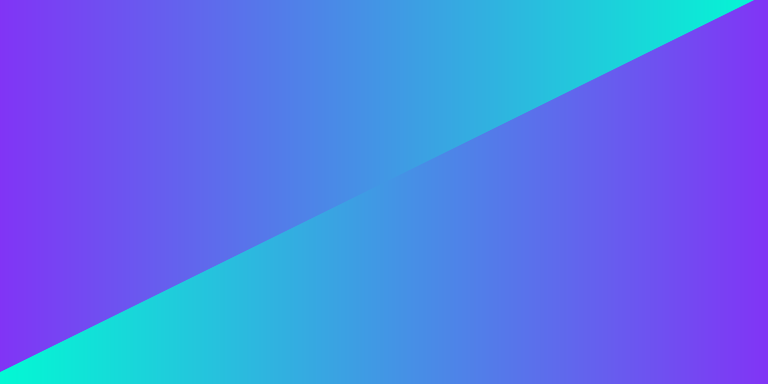
This background is drawn by a Shadertoy shader. Its source:

```glsl
// A rising diagonal splits the canvas into two flat wedges.
// Both hold the same violet-to-aqua horizontal ramp, the lower one
// mirrored, so the seam fades out halfway across the canvas.

#define VIOLET vec3(0.505, 0.205, 0.962)
#define AQUA vec3(0.010, 0.975, 0.830)
#define SEAM_START vec2(0.0, 0.031)
#define SEAM_END vec2(0.982, 1.0)
#define EDGE_PIXELS 1.0

// Signed distance to the line through a and b, positive on its left
float lineDistance(vec2 p, vec2 a, vec2 b) {
    vec2 direction = normalize(b - a);
    vec2 normal = vec2(-direction.y, direction.x);
    return dot(p - a, normal);
}

void mainImage(out vec4 fragColor, in vec2 fragCoord) {
    vec2 uv = fragCoord / iResolution.xy;

    // Canvas height is one unit, so distances are equal on both axes
    vec2 aspect = vec2(iResolution.x / iResolution.y, 1.0);
    float seam = lineDistance(uv * aspect, SEAM_START * aspect, SEAM_END * aspect);
    float halfEdge = 0.5 * EDGE_PIXELS / iResolution.y;
    float upperMask = smoothstep(-halfEdge, halfEdge, seam);

    // Opposed ramps above and below the seam
    vec3 upperColor = mix(VIOLET, AQUA, uv.x);
    vec3 lowerColor = mix(AQUA, VIOLET, uv.x);

    fragColor = vec4(mix(lowerColor, upperColor, upperMask), 1.0);
}
```
